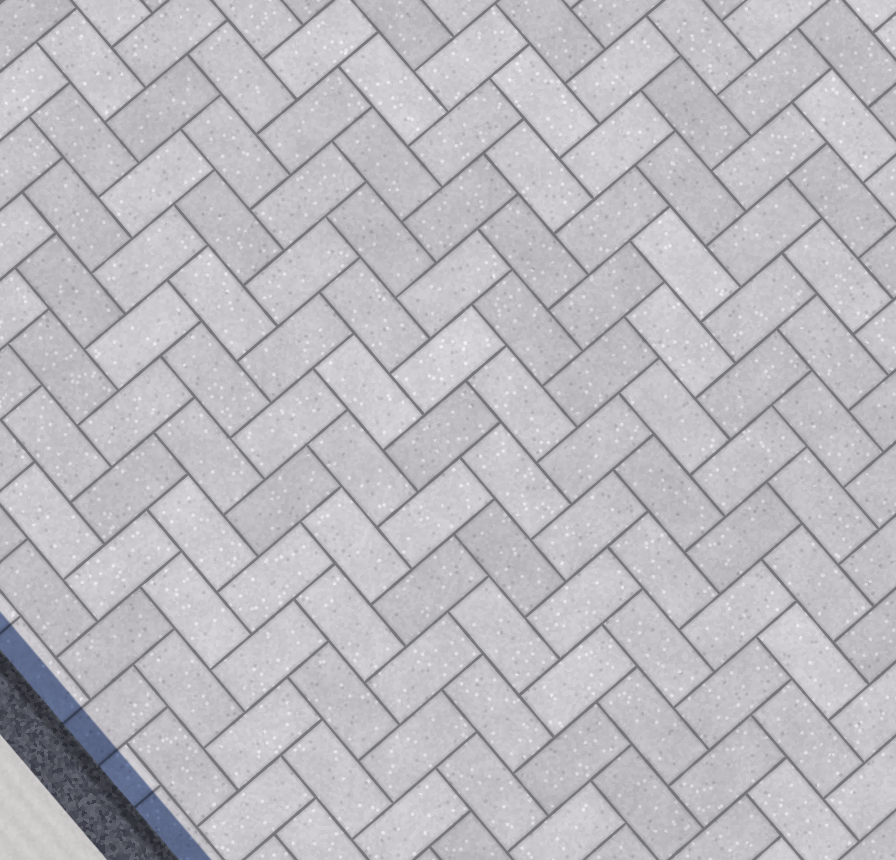
Give the GLSL for this texture, as a Shadertoy shader.

```glsl
const vec3 PAVER = vec3(0.775, 0.768, 0.787);
const vec3 JOINT = vec3(0.43, 0.43, 0.45);
const vec3 SHADE = vec3(0.47, 0.54, 0.69);
const vec3 CURB  = vec3(0.31, 0.32, 0.36);
const vec3 SLAB  = vec3(0.80, 0.79, 0.79);

struct Brick { vec2 id; vec2 local; float edge; };

float hash(vec2 p) {
    vec3 q = fract(vec3(p.xyx) * 0.1031);
    q += dot(q, q.yzx + 33.33);
    return fract((q.x + q.y) * q.z);
}

// Cellular noise: distance to the nearest point, and its random value
vec2 cellular(vec2 p) {
    vec2 base = floor(p), best = vec2(9.0, 0.0);
    for (int y = -1; y <= 1; y++)
    for (int x = -1; x <= 1; x++) {
        vec2 c = base + vec2(x, y);
        vec2 point = c + vec2(hash(c), hash(c + 57.3));
        float d = distance(p, point);
        if (d < best.x) best = vec2(d, hash(c + 113.7));
    }
    return best;
}

// Layered, warped sines in about -1..1
float clouds(vec2 p) {
    float sum = 0.0, amp = 0.5;
    for (int i = 0; i < 4; i++) {
        p += 0.6 * sin(p.yx * 1.3 + float(i));
        sum += amp * sin(p.x) * cos(p.y);
        p = mat2(0.8, 0.6, -0.6, 0.8) * p * 1.9;
        amp *= 0.6;
    }
    return sum;
}

// Herringbone of 2:1 bricks on a unit grid
Brick herringbone(vec2 g) {
    vec2 cell = floor(g);
    float k = mod(cell.x + cell.y, 4.0);
    bool along = k < 1.5;
    vec2 size = along ? vec2(2.0, 1.0) : vec2(1.0, 2.0);
    vec2 shift = along ? vec2(k, 0.0) : vec2(0.0, k - 2.0);
    vec2 local = fract(g) + shift;
    vec2 d = min(local, size - local);
    return Brick(cell - shift, local, min(d.x, d.y));
}

// Worn concrete face: tone per brick, mottling, grain and chips
vec3 paverFace(Brick b, vec2 p) {
    float tone = hash(b.id + 71.0) - 0.5;
    float mottle = clouds(b.local * 2.6 + 40.0 * hash(b.id + 19.0));
    float grain = cellular(p * 250.0).y - 0.5;
    vec2 chip = cellular(p * 115.0);
    float dot1 = 1.0 - smoothstep(0.12, 0.36, chip.x);
    float light = 0.075 * tone + 0.028 * mottle + 0.045 * grain;
    light += dot1 * (0.10 * step(0.84, chip.y) - 0.07 * step(chip.y, 0.10));
    return PAVER + light;
}

vec3 paving(Brick b, vec2 p, float aa) {
    vec3 col = paverFace(b, p);
    float wear = clouds(p * 85.0);
    float edge = b.edge + 0.007 * wear;
    // Soft rounded rim, then the dark joint
    col *= 1.0 - 0.10 * (1.0 - smoothstep(0.02, 0.10, edge));
    float line = 1.0 - smoothstep(0.021 - aa * 0.5, 0.021 + aa * 0.8, edge);
    return mix(col, JOINT + 0.05 * wear, line * (0.86 + 0.12 * wear));
}

void mainImage(out vec4 fragColor, in vec2 fragCoord) {
    const float CELL = 0.063;
    const float ANGLE = 0.705;
    float px = 1.0 / iResolution.y;
    vec2 p = fragCoord * px;

    // Slanted axes with a slight perspective
    vec2 q = p - vec2(0.4526, 0.565);
    vec2 across = vec2(cos(ANGLE), sin(ANGLE));
    vec2 down = vec2(across.y, -across.x);
    float border = -dot(q, across);
    q *= 1.0 + 0.03 * q.y;
    vec2 g = vec2(dot(q, across), dot(q, down)) / CELL;

    vec3 col = paving(herringbone(g), p, px / CELL);

    // Shaded strip, dark curb and pale slab in the corner
    float grit = cellular(p * 230.0).y - 0.5;
    float shade = smoothstep(0.523 - px, 0.523 + 2.0 * px, border);
    col = mix(col, col * SHADE, shade);
    float gap = 1.0 - smoothstep(0.004, 0.012, abs(border - 0.561));
    vec3 curb = (CURB + 0.16 * grit) * (1.0 - 0.32 * gap);
    col = mix(col, curb, smoothstep(0.552 - px, 0.552 + px, border));
    float streak = sin(border * 260.0 + 2.0 * clouds(p * 18.0));
    vec3 slab = SLAB + 0.015 * streak + 0.03 * grit;
    col = mix(col, slab, smoothstep(0.616 - px, 0.616 + px, border));

    fragColor = vec4(clamp(col, 0.0, 1.0), 1.0);
}
```
